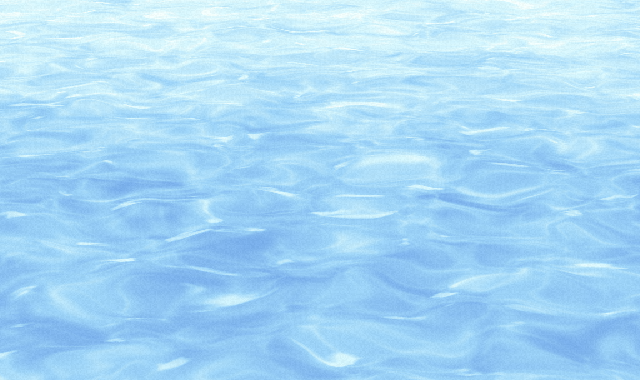
Write a Shadertoy shader that draws this texture.

```glsl
const vec3 DEEP = vec3(0.475, 0.685, 0.92);
const vec3 AZURE = vec3(0.62, 0.835, 0.972);
const vec3 PALE = vec3(0.83, 0.958, 0.988);
const vec3 FOAM = vec3(0.95, 0.995, 0.99);
const float TAU = 6.28318;

float hash(vec2 p) {
    return fract(sin(dot(p, vec2(127.1, 311.7))) * 43758.5453);
}

// Dot product of a random unit gradient with the offset from its corner
float corner(vec2 cell, vec2 offset) {
    float angle = TAU * hash(cell);
    return dot(vec2(cos(angle), sin(angle)), offset);
}

// Gradient noise, centred on zero
float noise(vec2 p) {
    vec2 i = floor(p), f = fract(p);
    vec2 u = f * f * f * (f * (f * 6.0 - 15.0) + 10.0);
    vec2 e = vec2(1.0, 0.0);
    float low = mix(corner(i, f), corner(i + e.xy, f - e.xy), u.x);
    float high = mix(corner(i + e.yx, f - e.yx), corner(i + e.xx, f - e.xx), u.x);
    return mix(low, high, u.y);
}

float fbm(vec2 p) {
    float sum = 0.0, gain = 1.0;
    for (int i = 0; i < 4; i++) {
        sum += gain * noise(p);
        p = mat2(1.9, 0.35, -0.35, 1.9) * p + 17.3;
        gain *= 0.5;
    }
    return sum;
}

// Bends the plane so that light lines curl and meet
vec2 warp(vec2 p, float amount, float scale) {
    return p + amount * vec2(noise(p * scale + 3.1), noise(p * scale + 41.7));
}

// Bright line along the zero level of the noise
float ridge(vec2 p, float sharpness) {
    float n = noise(p) * sharpness;
    return 1.0 / (1.0 + n * n);
}

// Water plane seen at a slant, finer toward the far edge
vec2 waterPlane(vec2 uv, float aspect, float horizon) {
    float depth = 1.0 / (horizon - uv.y);
    return vec2((uv.x - 0.5) * aspect * 7.5, 31.0) * depth;
}

// Flattened rings that fade away from their centre
float ripple(vec2 p, vec2 centre, float radius) {
    vec2 d = (p - centre) * vec2(1.0, 1.7) / radius;
    float r = length(d);
    return sin(r * 14.0) * exp(-2.0 * r * r) * smoothstep(0.1, 0.4, r);
}

vec3 waterColor(float tone) {
    vec3 color = mix(DEEP, AZURE, smoothstep(-0.05, 0.45, tone));
    color = mix(color, PALE, clamp((tone - 0.38) / 0.42, 0.0, 1.0));
    return mix(color, FOAM, smoothstep(0.78, 1.2, tone));
}

void mainImage(out vec4 fragColor, in vec2 fragCoord) {
    vec2 uv = fragCoord / iResolution.xy;
    float aspect = iResolution.x / iResolution.y;
    vec2 plane = waterPlane(uv, aspect, 1.75);
    vec2 bent = warp(warp(plane, 0.8, 0.7), 0.4, 1.3);

    // Haze of the far water and slow swell
    float tone = 0.17 + 0.55 * smoothstep(0.42, 1.08, uv.y);
    tone += 0.27 * fbm(bent * vec2(0.45, 0.6) + 9.0);
    tone += 0.17 * fbm(bent * vec2(1.4, 2.2) + 60.0);

    // Refracted light: soft veils and short threads in patches
    float patches = smoothstep(-0.2, 0.35, noise(plane * vec2(0.5, 0.6) + 25.0));
    float breaks = smoothstep(-0.25, 0.3, noise(bent * vec2(1.2, 1.5) + 83.0));
    tone += 0.13 * ridge(bent * 0.8 + 5.0, 6.0);
    tone += 0.32 * patches * breaks * ridge(bent * vec2(1.1, 1.3) + 31.0, 9.0);
    tone += 0.15 * (1.0 - breaks) * ridge(bent * vec2(1.7, 2.1) + 77.0, 8.0);

    // Rings on the surface
    vec2 wobble = 0.03 * vec2(noise(plane * 1.3), noise(plane * 1.3 + 50.0));
    vec2 surface = vec2(uv.x * aspect, uv.y) + wobble;
    tone += 0.13 * ripple(surface, vec2(0.24 * aspect, 0.48), 0.28);
    tone += 0.08 * ripple(surface, vec2(0.67 * aspect, 0.67), 0.12);

    // Small flat glints
    float glint = fbm(bent * vec2(0.9, 1.7) + 110.0);
    tone += 0.4 * smoothstep(0.36, 0.64, glint);

    // Fine grain
    float grain = hash(floor(uv * vec2(512.0, 304.0))) - 0.5;
    fragColor = vec4(waterColor(tone) + 0.04 * grain, 1.0);
}
```
